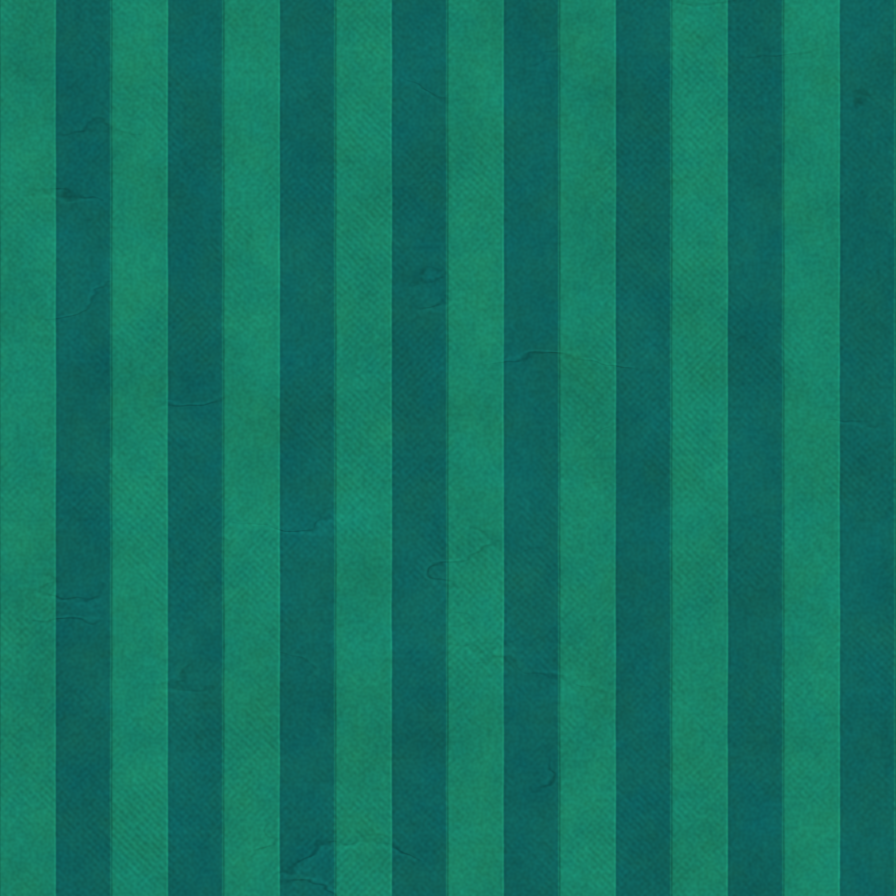
This pattern is drawn by a WebGL 2 fragment shader. Its source:

```glsl
#version 300 es
precision highp float;
precision highp int;
// Worn green cloth paper: eight pairs of upright light and dark stripes.
// Stripe edges come from signed distances; embossed diagonal weave, mottling,
// grain and creases are layered on top with gradient noise that wraps.

uniform vec2 u_resolution;
out vec4 outColor;

const float PAIRS = 8.0;
const vec3 LIGHT_GREEN = vec3(0.101, 0.506, 0.403);
const vec3 DARK_TEAL = vec3(0.064, 0.386, 0.359);
const vec3 TINT_SHIFT = vec3(0.014, 0.006, -0.016);
const float EDGE_SOFTNESS = 0.0011;
const float EDGE_WOBBLE = 0.0005;
const float LIP_WIDTH = 0.0024;
const float LIP_LIGHT = 0.6;
const float LINE_WIDTH = 0.0012;
const float GROOVE_DEPTH = 0.13;
const float RIM_GLOW = 0.09;
const float WEAVE_COUNT = 112.0;
const float WEAVE_DEPTH = 0.034;
const float MOTTLE_DEPTH = 0.075;
const float GRAIN_DEPTH = 0.085;
const float CREASE_DEPTH = 0.13;
const float TAU = 6.2831853;

uint hash(uvec3 v) {
    uint h = v.x * 1597334677u ^ v.y * 3812015801u ^ v.z * 2798796415u;
    h = (h ^ (h >> 16)) * 2246822519u;
    h = (h ^ (h >> 13)) * 3266489917u;
    return h ^ (h >> 16);
}

// Dot product of a lattice point's random unit gradient with the offset.
float corner(ivec2 cell, ivec2 period, uint seed, vec2 offset) {
    ivec2 wrapped = (cell + period) % period;
    float angle = float(hash(uvec3(uvec2(wrapped), seed)) & 65535u) / 65536.0 * TAU;
    return dot(vec2(cos(angle), sin(angle)), offset);
}

// Gradient noise that repeats once per unit square.
float noise(vec2 uv, ivec2 period, uint seed) {
    vec2 p = fract(uv) * vec2(period);
    ivec2 c = ivec2(floor(p));
    vec2 f = fract(p);
    vec2 w = f * f * f * (f * (f * 6.0 - 15.0) + 10.0);
    float low = mix(corner(c, period, seed, f),
                    corner(c + ivec2(1, 0), period, seed, f - vec2(1, 0)), w.x);
    float high = mix(corner(c + ivec2(0, 1), period, seed, f - vec2(0, 1)),
                     corner(c + ivec2(1, 1), period, seed, f - vec2(1, 1)), w.x);
    return mix(low, high, w.y);
}

float fbm(vec2 uv, ivec2 period, float falloff, uint seed) {
    float sum = 0.0, gain = 1.0;
    for (int i = 0; i < 5; i++) {
        sum += gain * noise(uv, period, seed + uint(i));
        gain *= falloff;
        period *= 2;
    }
    return sum;
}

float softLine(float distance, float width) {
    float t = distance / width;
    return exp(-t * t);
}

void main() {
    vec2 uv = gl_FragCoord.xy / u_resolution;
    float pixel = 1.0 / min(u_resolution.x, u_resolution.y);

    // Stripes: distances measured inward from both edges of the light band
    float wobble = EDGE_WOBBLE * fbm(uv, ivec2(8, 12), 0.6, 3u);
    float phase = fract((uv.x + wobble) * PAIRS + 0.25) - 0.5;
    float fromLeft = (phase + 0.25) / PAIRS;
    float fromRight = (0.25 - phase) / PAIRS;
    float soft = max(EDGE_SOFTNESS, 0.7 * pixel);
    float lip = smoothstep(-soft, soft, fromLeft + LIP_WIDTH);
    float body = smoothstep(-soft, soft, fromLeft);
    float light = mix(LIP_LIGHT * lip, 1.0, body) * smoothstep(-soft, soft, fromRight);
    vec3 color = mix(DARK_TEAL, LIGHT_GREEN, light);

    // Pressed groove on the left edge, bright rim and shadow on the right
    float width = max(LINE_WIDTH, 0.6 * pixel);
    float wear = 0.8 + 0.7 * noise(uv, ivec2(16, 12), 11u);
    float shade = 1.0 - GROOVE_DEPTH * wear * softLine(fromLeft, width);
    shade += RIM_GLOW * wear * softLine(fromRight - 1.2 * width, width);
    shade -= 0.4 * GROOVE_DEPTH * wear * softLine(fromRight + 1.6 * width, width);

    // Two diagonal sets of threads, pressed unevenly from patch to patch
    float patchy = smoothstep(-0.4, 0.45, fbm(uv, ivec2(6), 0.6, 21u));
    float lean = 0.6 + 0.5 * noise(uv, ivec2(9), 27u);
    float falling = sin(TAU * WEAVE_COUNT * (uv.x + uv.y));
    float rising = sin(TAU * WEAVE_COUNT * (uv.x - uv.y));
    float resolved = 1.0 - smoothstep(0.25, 0.5, WEAVE_COUNT * pixel);
    shade += WEAVE_DEPTH * mix(rising, falling, lean) * resolved * mix(0.2, 1.2, patchy);

    // Mottling and fibre grain
    shade += MOTTLE_DEPTH * fbm(uv, ivec2(8), 0.72, 31u);
    shade += GRAIN_DEPTH * (noise(uv, ivec2(230), 41u) + 0.6 * noise(uv, ivec2(120), 42u));

    // Sparse long creases: a thin dark fold with a lit lip above it
    float fold = fbm(uv, ivec2(4, 9), 0.45, 51u);
    float creased = smoothstep(0.08, 0.4, noise(uv, ivec2(7, 9), 61u));
    float crease = softLine(fold, 0.02) - 0.6 * softLine(fold - 0.045, 0.028);
    shade -= CREASE_DEPTH * creased * crease * mix(1.0, 0.5, light);

    color = color * shade + TINT_SHIFT * fbm(uv, ivec2(16), 0.7, 71u);
    outColor = vec4(clamp(color, 0.0, 1.0), 1.0);
}
```
